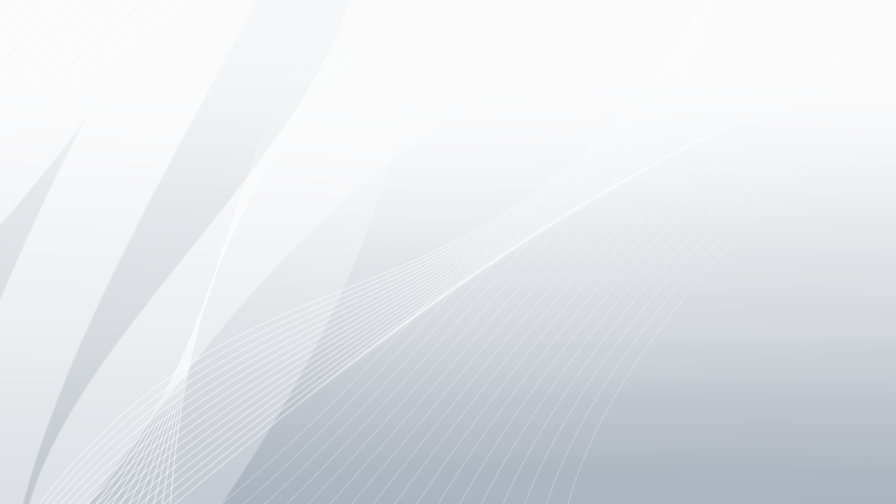
Write a Shadertoy shader that draws this background.

```glsl
#define SLATE vec3(0.665, 0.7, 0.745)
#define MIST vec3(0.81, 0.83, 0.85)
#define SHADE vec3(0.865, 0.88, 0.895)
#define WHITE vec3(0.985, 0.986, 0.989)
#define LINE_WIDTH 0.0009
#define STREAK_AMOUNT 0.012

float hash(vec2 p) {
    return fract(sin(dot(p, vec2(127.1, 311.7))) * 43758.5);
}

// Dot product of a random unit gradient with the offset from its cell corner
float corner(vec2 cell, vec2 offset) {
    float angle = 6.2832 * hash(cell);
    return dot(vec2(cos(angle), sin(angle)), offset);
}

float gradientNoise(vec2 p) {
    vec2 i = floor(p), f = fract(p);
    vec2 u = f * f * f * (f * (f * 6.0 - 15.0) + 10.0);
    vec2 e = vec2(1.0, 0.0);
    return mix(mix(corner(i, f), corner(i + e, f - e), u.x),
               mix(corner(i + e.yx, f - e.yx), corner(i + 1.0, f - 1.0), u.x), u.y);
}

// Cubic through four evenly spaced knots, t from 0 to 1
float curve(float t, vec4 knots) {
    float a = t - 1.0 / 3.0, b = t - 2.0 / 3.0, c = t - 1.0;
    return dot(knots, vec4(-4.5 * a * b * c, 13.5 * t * b * c,
                           -13.5 * t * a * c, 4.5 * t * a * b));
}

// Level-set value turned into a distance in canvas heights
float toDistance(float d) {
    float slope = length(vec2(dFdx(d), dFdy(d))) * iResolution.y;
    return d / max(slope, 1e-4);
}

// 1 to the left of a curved edge, 0 to the right
float leftOf(vec2 p, vec4 knots) {
    float d = toDistance(p.x - curve(p.y, knots));
    float soft = 0.002 + 0.5 / iResolution.y;
    return 1.0 - smoothstep(-soft, soft, d);
}

float stroke(float d) {
    float px = 1.0 / iResolution.y;
    return 1.0 - smoothstep(0.0, LINE_WIDTH + px, abs(toDistance(d)));
}

// Fan of thin lines blended from one curve to another
float strands(float along, float across, vec4 first, vec4 last, int count) {
    float a = curve(along, first), b = curve(along, last), sum = 0.0;
    for (int i = 0; i < count; i++) {
        float s = float(i) / float(count - 1);
        sum += stroke(across - mix(a, b, s));
    }
    return min(sum, 1.4);
}

void mainImage(out vec4 fragColor, in vec2 fragCoord) {
    vec2 uv = fragCoord / iResolution.xy;
    vec2 p = fragCoord / iResolution.y;

    // Vertical gradient with a soft glow near the top
    vec3 col = mix(SLATE, MIST, smoothstep(-0.05, 0.4, p.y));
    col = mix(col, WHITE, smoothstep(0.2, 0.88, p.y));
    vec2 glow = (p - vec2(0.9, 0.8)) / vec2(0.5, 0.3);
    col = mix(col, WHITE, 0.45 * exp(-dot(glow, glow)));

    // Faint horizontal streaks at the lower right
    float streak = gradientNoise(vec2(p.x * 1.2, p.y * 22.0));
    col += STREAK_AMOUNT * streak * smoothstep(0.5, 1.3, p.x) * smoothstep(0.75, 0.3, p.y);

    // Curved edges, left to right
    float cornerEdge = leftOf(p, vec4(-0.5, -0.2, 0.095, 0.31));
    float ribbonLeft = leftOf(p, vec4(-0.16, -0.03, 0.12, 0.306));
    float ribbonRight = leftOf(p, vec4(0.046, 0.167, 0.331, 0.509));
    float sailLeft = leftOf(p, vec4(0.058, 0.243, 0.505, 0.694));
    float sailRight = leftOf(p, vec4(0.174, 0.428, 0.76, 1.3));
    float veilRight = leftOf(p, vec4(0.44, 0.637, 0.771, 0.838));

    // Translucent bands and the grey gaps between them
    float gapFade = mix(1.0, 0.35, smoothstep(0.55, 1.0, p.y));
    col = mix(col, SHADE, 0.45 * gapFade * sailLeft * (1.0 - ribbonRight));
    col = mix(col, SHADE, 0.45 * gapFade * ribbonLeft * (1.0 - cornerEdge));
    col = mix(col, WHITE, 0.62 * ribbonRight * (1.0 - ribbonLeft));
    col = mix(col, WHITE, 0.55 * cornerEdge);
    col = mix(col, WHITE, 0.32 * veilRight * (1.0 - sailLeft));
    col = mix(col, WHITE, 0.46 * sailRight * (1.0 - sailLeft));

    // Long sweep, its bright lower rim and the trailing lines below
    vec4 rim = vec4(-0.296, 0.199, 0.611, 0.873);
    float sweep = strands(uv.x, p.y, vec4(-0.111, 0.389, 0.722, 1.88), rim, 15);
    float rimDistance = toDistance(p.y - curve(uv.x, rim));
    float rimFade = smoothstep(0.3, 0.48, uv.x) * smoothstep(0.95, 0.65, uv.x);
    float trail = strands(p.y, p.x, vec4(0.44, 0.787, 1.088, 1.435),
                          vec4(1.127, 1.299, 1.597, 1.968), 17);
    col = mix(col, vec3(1.0), 0.4 * min(sweep, 1.2) * smoothstep(1.1, 0.5, uv.x));
    col = mix(col, vec3(1.0), 0.7 * rimFade * exp(-abs(rimDistance) / 0.003));
    col = mix(col, vec3(1.0), 0.19 * trail * smoothstep(0.9, 0.35, p.y));

    // Twisted bundle at the left and the faint fan in the corner
    float twist = strands(p.y, p.x, vec4(0.174, 0.38, 0.498, 0.67),
                          vec4(0.338, 0.389, 0.532, 0.833), 11);
    float fan = strands(uv.x, p.y, vec4(0.727, 1.139, 1.5, 1.9),
                        vec4(0.954, 1.46, 1.95, 2.4), 9);
    col = mix(col, vec3(1.0), 0.45 * twist * smoothstep(1.0, 0.5, p.y));
    col = mix(col, vec3(1.0), 0.4 * fan);

    fragColor = vec4(clamp(col, 0.0, 1.0), 1.0);
}
```
